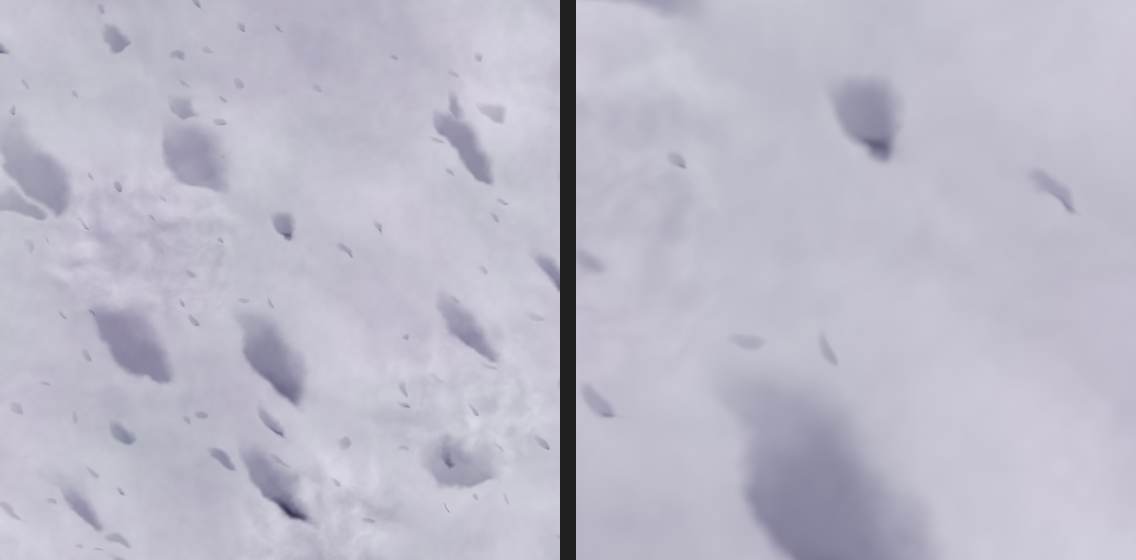
Left: the whole. Right: its middle third, enlarged.
This texture is drawn by a WebGL 1 fragment shader. Its source:

```glsl
precision highp float;

// Trampled snow in flat light: slanted hollows with a crisp lower edge and a
// soft upper slope, scattered in three sizes over a mottled lilac-grey ground.
// Each layer is a jittered cell grid; one tone value is mapped to snow colour.

uniform vec2 u_resolution;

float hash(vec2 p) {
  vec3 q = fract(vec3(p.xyx) * 0.1031);
  q += dot(q, q.yzx + 33.33);
  return fract((q.x + q.y) * q.z);
}

vec2 hash2(vec2 p) {
  return vec2(hash(p), hash(p + 57.3));
}

float noise(vec2 p) {
  vec2 i = floor(p);
  vec2 f = fract(p);
  f = f * f * f * (f * (f * 6.0 - 15.0) + 10.0);
  float low = mix(hash(i), hash(i + vec2(1.0, 0.0)), f.x);
  float high = mix(hash(i + vec2(0.0, 1.0)), hash(i + 1.0), f.x);
  return mix(low, high, f.y);
}

float fbm(vec2 p) {
  float sum = 0.0;
  float amplitude = 0.5;
  for (int i = 0; i < 5; i++) {
    sum += amplitude * noise(p);
    p = mat2(0.8, 0.6, -0.6, 0.8) * p * 2.03 + 11.7;
    amplitude *= 0.5;
  }
  return sum;
}

vec2 rotate(vec2 p, float angle) {
  float c = cos(angle);
  float s = sin(angle);
  return vec2(c * p.x + s * p.y, c * p.y - s * p.x);
}

// One hollow in local units: x runs to its pointed tip, y up its soft slope.
// Returns shadow depth and the brightness of the lit snow around it.
vec2 hollow(vec2 q, float width, float softness, float tipDepth) {
  float taper = max(1.0 - q.x * q.x, 0.0);
  float lower = -width * taper;
  float upper = width * taper * 1.1;
  float shade = smoothstep(-softness, softness, q.y - lower);
  shade *= 1.0 - smoothstep(upper - 0.24, upper + 0.16, q.y);
  shade *= smoothstep(-1.0, -0.25, q.x) * (1.0 - smoothstep(0.75, 1.0, q.x));
  shade *= mix(0.65, 1.0, smoothstep(-0.7, 0.6, q.x));
  vec2 tip = (q - vec2(0.62, lower + 0.06)) / vec2(0.3, 0.09);
  shade += tipDepth * exp(-dot(tip, tip));
  vec2 slope = (q - vec2(0.35, 0.85)) / vec2(0.9, 0.55);
  vec2 lip = (q - vec2(0.0, lower - 0.22)) / vec2(0.7, 0.16);
  return vec2(shade, exp(-dot(slope, slope)) + 0.4 * exp(-dot(lip, lip)));
}

// Scatters hollows on a grid with the given number of cells per canvas.
vec2 hollowLayer(vec2 p, float cells, float density, float size, float softness, float seed) {
  vec2 g = p * cells;
  vec2 home = floor(g);
  vec2 result = vec2(0.0);
  for (int y = -1; y <= 1; y++) {
    for (int x = -1; x <= 1; x++) {
      vec2 id = home + vec2(float(x), float(y));
      vec2 key = id + seed;
      vec2 centre = id + 0.15 + 0.7 * hash2(key);
      vec2 traits = hash2(key + 19.1);
      vec2 shape = hash2(key + 41.7);
      float present = step(hash(key + 73.9), density);
      float angle = -0.72 + 0.7 * (traits.x - 0.5);
      vec2 q = rotate(g - centre, angle) / (size * mix(0.65, 1.25, traits.y));
      float tipDepth = 0.9 * smoothstep(0.72, 0.9, shape.y);
      vec2 h = hollow(q, mix(0.22, 0.38, shape.x), softness, tipDepth);
      h *= present * mix(0.6, 1.0, shape.y);
      result = vec2(max(result.x, h.x), result.y + h.y);
    }
  }
  return result;
}

// Darker snow turns bluer; the tint drifts between cool green and lilac.
vec3 snowColour(float tone, float tint) {
  float blueLift = mix(0.09, 0.045, smoothstep(0.48, 0.82, tone));
  vec3 colour = vec3(tone, tone - 0.009, tone + blueLift);
  return colour + tint * vec3(0.02, -0.022, 0.012);
}

void main() {
  vec2 p = gl_FragCoord.xy / u_resolution.y;

  // Ragged outlines come from bending the plane at two scales.
  vec2 bend = vec2(fbm(p * 9.0), fbm(p * 9.0 + 31.0)) - 0.48;
  vec2 crumble = vec2(noise(p * 42.0), noise(p * 42.0 + 17.0)) - 0.5;
  vec2 bent = p + 0.07 * bend + 0.006 * crumble;

  vec2 large = hollowLayer(bent, 3.3, 0.72, 0.3, 0.07, 3.0);
  vec2 medium = hollowLayer(bent, 7.0, 0.3, 0.28, 0.12, 140.0);
  vec2 pits = hollowLayer(bent, 17.0, 0.26, 0.27, 0.22, 310.0);

  // Broad mottling, with rough lit ridges only in disturbed patches.
  float ground = fbm(p * 3.2 + 5.0) - 0.48;
  float disturbed = smoothstep(0.42, 0.7, noise(p * 3.5 + 60.0));
  vec2 light = vec2(0.22, 0.28);
  float relief = fbm(bent * 13.0) - fbm(bent * 13.0 + light);
  float grain = noise(p * 85.0) - 0.5;

  float tone = 0.752 + 0.17 * ground + relief * mix(0.07, 0.26, disturbed) + 0.012 * grain;
  tone += 0.06 * min(large.y, 1.3) + 0.02 * min(medium.y, 1.0);
  tone = min(tone, 0.85);
  float shadow = max(large.x, max(0.75 * medium.x, 0.5 * pits.x));
  tone -= 0.27 * shadow * mix(0.8, 1.1, noise(bent * 20.0));

  float tint = 1.4 * (fbm(p * 4.5 + 90.0) - 0.48);
  gl_FragColor = vec4(snowColour(tone, tint), 1.0);
}
```
